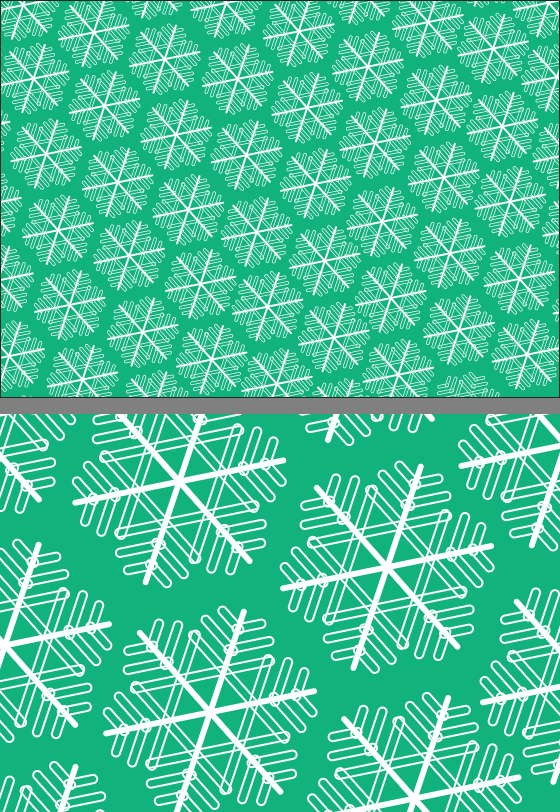
Top: the whole. Bottom: its middle third, enlarged.
Give the GLSL for this pattern, as a WebGL 1 fragment shader.

```glsl
precision highp float;
// White six-armed snowflakes on green, set in a slanted, slightly warped lattice.
// Each flake is three spokes plus outlined capsule twigs, mirrored about every axis;
// the canvas is 768 units wide, measured from its top left corner.
uniform vec2 u_resolution;

float bump(float x) { return exp(-x * x); }

vec2 hash2(vec2 cell) {
  return fract(sin(vec2(dot(cell, vec2(127.1, 311.7)),
                        dot(cell, vec2(269.5, 183.3)))) * 43758.5453);
}

// Distance to an upright segment at x, running from y = low to y = high
float upright(vec2 p, float x, float low, float high) {
  return length(vec2(p.x - x, p.y - clamp(p.y, low, high)));
}

// Outline of a capsule around the segment
float twig(vec2 p, float x, float low, float high) {
  return abs(upright(p, x, low, high) - 1.9) - 0.45;
}

// Center of a flake: columns bend and lean a little differently
vec2 flakeCenter(vec2 cell) {
  float col = cell.x;
  vec2 start = vec2(47.0, 107.0) + col * vec2(95.0, 39.0);
  start.x += 7.0 * bump(0.5 * (col - 3.2));
  start.y += 7.0 * bump(col - 6.0) - 14.0 * bump(col - 3.5) + 6.0 * bump(col + 1.0);
  vec2 down = vec2(13.6, 104.3) + vec2(3.4, -1.7) * cos(0.67 * (col - 0.8));
  return start + cell.y * down + (hash2(cell) - 0.5) * 3.0;
}

float snowflake(vec2 p, bool hasSpokes) {
  float d = 1e3;
  for (int i = 0; i < 3; i++) {
    float angle = radians(11.5 + 60.0 * float(i));
    vec2 axis = vec2(cos(angle), sin(angle));
    // x is the distance from the spoke, y the distance along it
    vec2 q = abs(vec2(p.x * axis.y - p.y * axis.x, dot(p, axis)));
    if (hasSpokes) d = min(d, upright(q, 0.0, 0.0, 48.5) - 1.35);
    d = min(d, twig(q, 17.5, 0.0, 31.5));
    d = min(d, twig(q, 26.5, 14.0, 33.0));
    d = min(d, twig(q, 35.0, 19.5, 31.0));
  }
  return d;
}

void main() {
  float pixel = 768.0 / u_resolution.x;
  vec2 size = u_resolution * pixel;
  vec2 p = gl_FragCoord.xy * pixel;
  p.y = size.y - p.y;

  // Nearest lattice cell, then its neighbors
  vec2 r = p - vec2(47.0, 107.0);
  vec2 home = floor(vec2(r.x * 104.3 - r.y * 13.6,
                         r.y * 95.0 - r.x * 39.0) / 9378.0 + 0.5);
  float d = 1e3;
  for (int j = -1; j <= 1; j++) {
    for (int i = -1; i <= 1; i++) {
      vec2 cell = home + vec2(float(i), float(j));
      vec2 center = flakeCenter(cell);
      vec2 q = (p - center) * vec2(1.0, -1.0);
      // Flakes cut off at the lower right keep only their twigs
      bool hasSpokes = center.y < 546.0 || cell.x < 5.5;
      if (dot(q, q) < 3000.0) d = min(d, snowflake(q, hasSpokes));
    }
  }
  vec3 color = mix(vec3(0.07, 0.70, 0.49), vec3(1.0), clamp(0.5 - d / pixel, 0.0, 1.0));

  // Thin dark frame
  vec2 edge = min(p, size - p);
  float frame = clamp(0.5 - (min(edge.x, edge.y) - 1.4) / pixel, 0.0, 1.0);
  color = mix(color, vec3(0.10, 0.17, 0.14), frame);
  gl_FragColor = vec4(color, 1.0);
}
```
